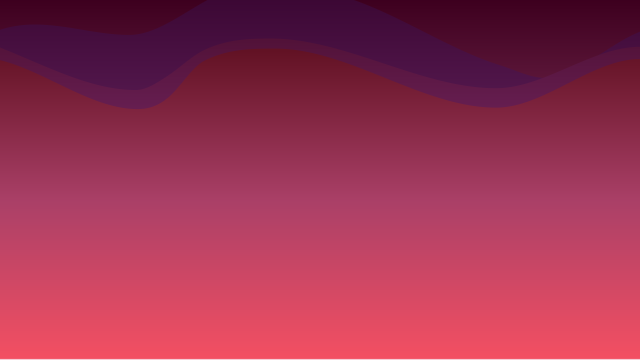
Write a WebGL 2 fragment shader that draws this background.

```glsl
#version 300 es
precision highp float;
// Layered dusk waves: a dark plum sky, two violet ribbons and a wide
// crimson-to-coral ground with a thin pale rim along its foot. Layers are
// vertical gradients cut by cubic curves, in percent from the top left.

uniform vec2 u_resolution;
out vec4 fragColor;

// Cubic through knots of (x, depth, slope).
float waveDepth(float x, vec3 knots[7]) {
    float depth = knots[0].y;
    for (int i = 0; i < 6; i++) {
        vec3 a = knots[i], b = knots[i + 1];
        if (x < a.x) break;
        float span = b.x - a.x;
        float t = clamp((x - a.x) / span, 0.0, 1.0);
        float s = 1.0 - t;
        depth = mix(a.y, b.y, t * t * (3.0 - 2.0 * t))
              + span * t * s * (a.z * s - b.z * t);
    }
    return depth;
}

// Antialiased coverage of the area below a curve.
float below(float depth, float curve) {
    float d = depth - curve;
    float w = max(length(vec2(dFdx(d), dFdy(d))), 1e-4);
    return clamp(d / w + 0.5, 0.0, 1.0);
}

vec3 groundColor(float depth) {
    vec3 crimson = vec3(0.384, 0.070, 0.140);
    vec3 mauve = vec3(0.667, 0.250, 0.405);
    vec3 coral = vec3(0.950, 0.310, 0.385);
    vec3 color = mix(crimson, mauve, clamp((depth - 14.0) / 42.0, 0.0, 1.0));
    return mix(color, coral, clamp((depth - 56.0) / 43.0, 0.0, 1.0));
}

void main() {
    vec2 p = 100.0 * gl_FragCoord.xy / u_resolution;
    float depth = 100.0 - p.y;

    // Curves, from the highest crest to the ground line.
    float crest = waveDepth(p.x, vec3[7](
        vec3(0.0, 8.3, -0.6), vec3(20.2, 9.7, 0.0), vec3(31.9, 0.5, -1.0),
        vec3(55.3, 0.0, 0.62), vec3(78.1, 18.1, 0.55),
        vec3(86.6, 21.4, -0.4), vec3(100.0, 8.8, -0.7)));
    float ribbon = waveDepth(p.x, vec3[7](
        vec3(0.0, 13.2, 0.7), vec3(21.2, 25.0, 0.0), vec3(26.0, 21.3, -1.15),
        vec3(31.9, 13.9, -0.85), vec3(42.3, 10.7, 0.0),
        vec3(77.5, 24.5, 0.0), vec3(100.0, 13.0, 0.0)));
    float ground = waveDepth(p.x, vec3[7](
        vec3(0.0, 16.7, 0.44), vec3(21.5, 30.3, 0.0), vec3(26.7, 26.4, -1.7),
        vec3(31.9, 16.9, -0.9), vec3(43.0, 13.5, 0.0),
        vec3(77.5, 29.9, 0.0), vec3(100.0, 16.4, 0.0)));

    // Sky, upper violet, lower violet, then ground.
    vec3 color = mix(vec3(0.24, 0.0, 0.12), vec3(0.35, 0.08, 0.215), depth / 21.0);
    vec3 violet = mix(vec3(0.235, 0.03, 0.205), vec3(0.315, 0.085, 0.29), depth / 24.0);
    vec3 plum = mix(vec3(0.32, 0.07, 0.22), vec3(0.395, 0.115, 0.31), (depth - 11.0) / 18.0);
    color = mix(color, violet, below(depth, crest));
    color = mix(color, plum, below(depth, ribbon));
    color = mix(color, groundColor(depth), below(depth, ground));

    // Pale rim at the foot of the canvas.
    color = mix(color, vec3(0.97, 0.80, 0.83), below(depth, 99.7));

    fragColor = vec4(clamp(color, 0.0, 1.0), 1.0);
}
```
